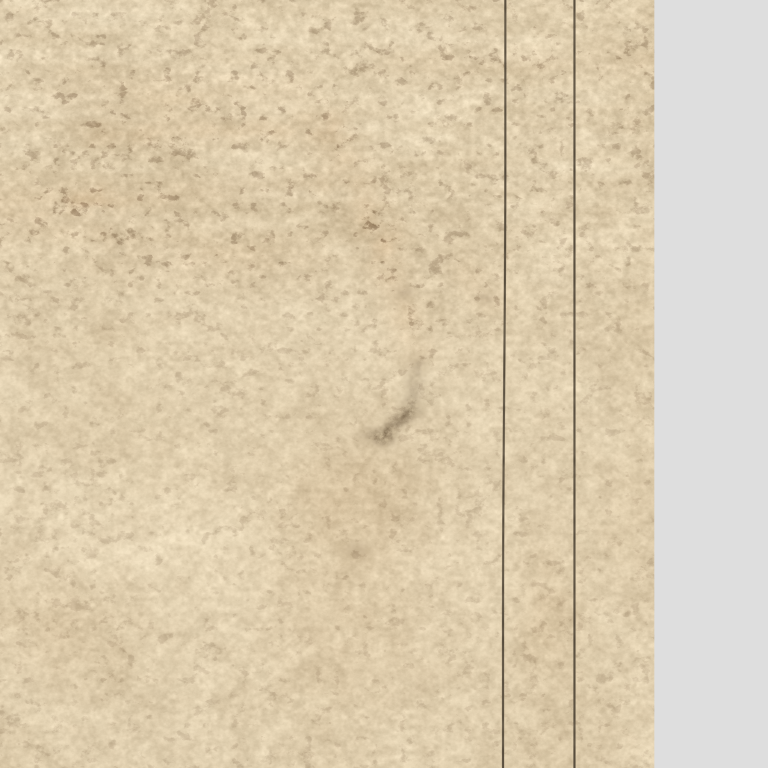
This texture is drawn by a WebGL 1 fragment shader. Its source:

```glsl
precision highp float;

uniform vec2 u_resolution;

float hash(vec2 p) {
  vec3 q = fract(vec3(p.xyx) * 0.1031);
  q += dot(q, q.yzx + 33.33);
  return fract((q.x + q.y) * q.z);
}

float valueNoise(vec2 p) {
  vec2 cell = floor(p);
  vec2 f = fract(p);
  f = f * f * (3.0 - 2.0 * f);
  float low = mix(hash(cell), hash(cell + vec2(1.0, 0.0)), f.x);
  float high = mix(hash(cell + vec2(0.0, 1.0)), hash(cell + vec2(1.0)), f.x);
  return mix(low, high, f.y);
}

float fbm(vec2 p) {
  float sum = 0.0;
  float gain = 0.53;
  for (int i = 0; i < 4; i++) {
    sum += gain * valueNoise(p);
    p = mat2(0.8, 0.6, -0.6, 0.8) * p * 2.03 + 17.3;
    gain *= 0.5;
  }
  return sum;
}

// Soft elliptical patch
float blot(vec2 p, vec2 center, vec2 radius) {
  vec2 d = (p - center) / radius;
  return exp(-dot(d, d));
}

// Soft stroke between two points
float smear(vec2 p, vec2 a, vec2 b, float width) {
  vec2 along = b - a;
  float t = clamp(dot(p - a, along) / dot(along, along), 0.0, 1.0);
  float d = length(p - a - along * t) / width;
  return exp(-d * d);
}

float ruledLine(float x, float center, float halfWidth, float soft) {
  return 1.0 - smoothstep(halfWidth - soft, halfWidth + soft, abs(x - center));
}

// Broad worn area: horizontal bands that bend down into a hook
float wornArea(vec2 p) {
  float bands = 0.55 * smear(p, vec2(0.12, 0.823), vec2(0.43, 0.832), 0.018);
  bands += 0.5 * smear(p, vec2(-0.1, 0.715), vec2(0.12, 0.73), 0.04);
  bands += 0.4 * smear(p, vec2(0.1, 0.738), vec2(0.42, 0.762), 0.018);
  bands += 0.4 * smear(p, vec2(0.15, 0.675), vec2(0.4, 0.66), 0.035);
  bands += 0.35 * smear(p, vec2(0.1, 0.88), vec2(0.38, 0.88), 0.035);
  bands += 0.3 * smear(p, vec2(0.5, 0.922), vec2(0.9, 0.918), 0.02);
  float hook = 0.55 * smear(p, vec2(0.43, 0.83), vec2(0.495, 0.69), 0.03);
  hook += 0.55 * smear(p, vec2(0.495, 0.69), vec2(0.54, 0.55), 0.03);
  hook += 0.4 * smear(p, vec2(0.6, 0.65), vec2(0.64, 0.61), 0.025);
  return bands + hook;
}

vec3 paper(vec2 p) {
  float upper = smoothstep(0.45, 0.78, p.y);
  float cloud = fbm(p * 7.0) - 0.5;
  float streak = fbm(p * vec2(9.0, 55.0) + 4.0) - 0.5;
  float mottle = fbm(p * vec2(38.0, 46.0) + 9.0) - 0.5;
  float grain = fbm(p * vec2(125.0, 150.0) + 31.0) - 0.5;
  float fine = valueNoise(p * 260.0 + 71.0) - 0.5;
  vec3 color = vec3(0.872, 0.803, 0.677);

  // Large warm and pale washes
  float pale = blot(p, vec2(0.24, 0.31), vec2(0.17, 0.14));
  pale += 0.6 * blot(p, vec2(0.2, 0.5), vec2(0.18, 0.1));
  pale += 0.5 * blot(p, vec2(0.62, 0.2), vec2(0.05, 0.25));
  float warm = blot(p, vec2(0.47, 0.35), vec2(0.1, 0.09));
  warm += 0.7 * blot(p, vec2(0.46, 0.18), vec2(0.11, 0.12));
  warm += 0.7 * blot(p, vec2(0.71, 0.2), vec2(0.04, 0.1));
  warm += 0.6 * blot(p, vec2(0.06, 0.19), vec2(0.1, 0.07));
  warm += 0.4 * blot(p, vec2(0.82, 0.33), vec2(0.04, 0.08));
  color += vec3(0.015, 0.016, 0.016) * pale;
  color -= vec3(0.025, 0.036, 0.043) * warm;

  // Fibers and grain
  float worn = wornArea(p);
  color += vec3(0.06, 0.068, 0.075) * cloud;
  color += vec3(0.08, 0.09, 0.1) * streak * upper;
  color += vec3(0.08, 0.088, 0.09) * mottle;
  color += (0.13 + 0.04 * upper) * grain + 0.035 * fine;
  color -= vec3(0.03, 0.05, 0.06) * worn * (0.8 + 2.0 * mottle);

  // Scattered flecks, denser where the surface is worn
  float flecks = smoothstep(0.6, 0.8, fbm(p * vec2(82.0, 105.0) + 53.0));
  color -= vec3(0.16, 0.17, 0.16) * flecks * (0.45 + 0.25 * upper + 0.6 * worn);

  // Dark broken mark at the foot of the hook
  vec2 q = p + 0.012 * (vec2(fbm(p * 65.0), fbm(p * 65.0 + 23.0)) - 0.5);
  float mark = blot(q, vec2(0.494, 0.432), vec2(0.018, 0.011));
  mark += 0.75 * smear(q, vec2(0.505, 0.437), vec2(0.535, 0.465), 0.009);
  mark += 0.45 * smear(q, vec2(0.535, 0.465), vec2(0.545, 0.525), 0.013);
  mark += 0.4 * blot(q, vec2(0.525, 0.618), vec2(0.013, 0.009));
  mark += 0.4 * blot(q, vec2(0.633, 0.612), vec2(0.012, 0.007));
  mark += 0.3 * blot(q, vec2(0.465, 0.285), vec2(0.016, 0.009));
  color -= vec3(0.27, 0.27, 0.25) * mark * clamp(0.8 + 2.2 * grain, 0.2, 1.3);
  return color;
}

void main() {
  vec2 p = gl_FragCoord.xy / u_resolution;
  float soft = 0.75 / u_resolution.x;
  vec3 color = paper(p);

  // Ruled margin lines
  float leftLine = mix(0.6550, 0.6580, smoothstep(0.2, 0.8, p.y));
  float ink = ruledLine(p.x, leftLine, 0.0014, soft);
  ink = max(ink, ruledLine(p.x, 0.748, 0.0014, soft));
  float inkWear = 0.85 + 0.15 * valueNoise(p * vec2(3.0, 90.0));
  color = mix(color, vec3(0.33, 0.29, 0.23), ink * inkWear);

  // Plain backdrop beyond the sheet
  float beyond = smoothstep(0.852 - soft, 0.852 + soft, p.x);
  color = mix(color, vec3(0.87), beyond);
  gl_FragColor = vec4(clamp(color, 0.0, 1.0), 1.0);
}
```
